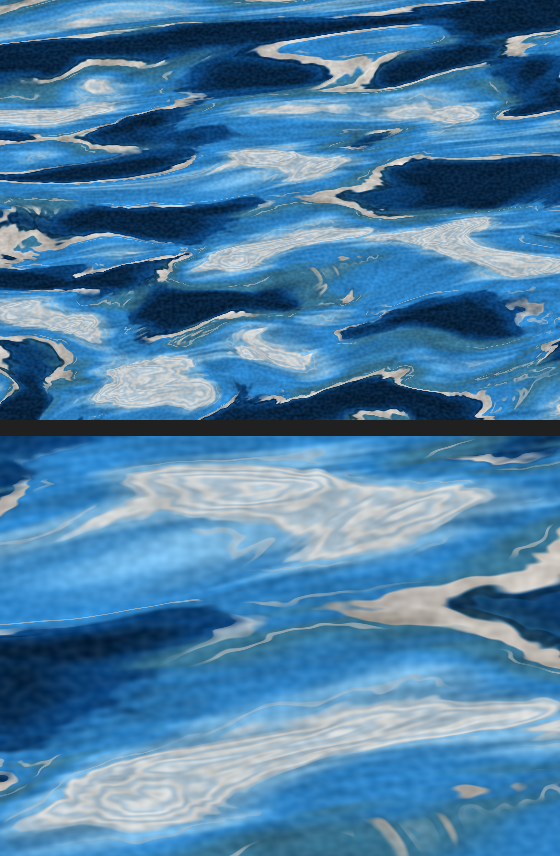
Top: the whole. Bottom: its middle third, enlarged.
Give the GLSL for this texture, as a Shadertoy shader.

```glsl
float hash(vec2 p) {
    vec3 q = fract(p.xyx * vec3(0.1031, 0.1030, 0.0973));
    q += dot(q, q.yzx + 33.33);
    return fract((q.x + q.y) * q.z);
}

float cornerSlope(vec2 cell, vec2 offset) {
    float angle = 6.2832 * hash(cell + 57.0);
    return dot(vec2(cos(angle), sin(angle)), offset);
}

// Gradient noise, roughly -0.7 to 0.7
float noise(vec2 p) {
    vec2 i = floor(p), f = fract(p), e = vec2(1.0, 0.0);
    vec2 u = f * f * f * (f * (f * 6.0 - 15.0) + 10.0);
    float low = mix(cornerSlope(i, f), cornerSlope(i + e, f - e), u.x);
    float high = mix(cornerSlope(i + e.yx, f - e.yx), cornerSlope(i + 1.0, f - 1.0), u.x);
    return mix(low, high, u.y);
}

// Wave coordinates: flat and dense far away, rounder near the bottom
vec2 wavePlane(vec2 uv) {
    float y = uv.y - 0.11 * (uv.x - 0.67);
    vec2 q = vec2((uv.x - 0.67) * mix(3.0, 1.7, uv.y), y * (7.0 + 2.2 * y));
    q += 0.55 * vec2(noise(q * 0.8 + 11.3), noise(q * 0.9 + 37.1));
    q += mix(0.24, 0.06, uv.y) * vec2(noise(q * 2.3 + 5.7), noise(q * 2.1 + 71.9));
    return q;
}

// Swell slope in units of its own spread
float swell(vec2 q) {
    float sum = 0.0, amp = 1.0;
    for (int i = 0; i < 3; i++) {
        sum += amp * noise(q + 19.4);
        q = mat2(1.75, 0.3, -0.3, 1.75) * q + 8.3;
        amp *= 0.32;
    }
    return sum / 0.265;
}

void mainImage(out vec4 fragColor, in vec2 fragCoord) {
    vec2 uv = fragCoord / iResolution.y;
    vec2 q = wavePlane(uv);
    float z = swell(q);

    // Broad shaded trough at the upper left
    vec2 trough = (uv - vec2(0.3, 0.9)) / vec2(0.5, 0.08);
    z -= 1.1 * exp(-dot(trough, trough));

    // Fine ripples fray the contours, more so nearby
    float fray = noise(q * vec2(6.0, 3.5)) + 0.6 * noise(q * vec2(13.0, 7.0) + 4.0);
    fray += 0.4 * noise(q * vec2(24.0, 14.0) + 31.0);
    float streak = noise(q * vec2(1.6, 5.0) + 23.0);
    float thread = noise(q * vec2(4.0, 13.0) + 47.0);
    float frayed = z + fray * mix(0.48, 0.16, uv.y);

    // Reflected sky, from shadow to bright haze
    vec3 color = mix(vec3(0.03, 0.14, 0.25), vec3(0.05, 0.27, 0.49), smoothstep(-1.25, -0.65, z + 0.2 * fray));
    color = mix(color, vec3(0.18, 0.51, 0.77), smoothstep(-0.56, -0.26, frayed + 0.2 * streak));
    color = mix(color, vec3(0.43, 0.65, 0.80), smoothstep(0.35, 1.0, z + 0.5 * streak + 0.3 * thread));

    // Grey-teal patches along the flanks of the troughs
    float flank = smoothstep(-0.9, -0.5, z) * (1.0 - smoothstep(0.0, 0.5, z));
    float patches = smoothstep(-0.05, 0.15, noise(q * vec2(0.9, 0.7) + 63.0) + 0.4 * streak + 0.2 * thread);
    color = mix(color, vec3(0.21, 0.42, 0.52), 0.9 * flank * patches);
    color *= 1.0 + 0.18 * streak + 0.20 * thread + 0.14 * fray;

    // Cloud pools with concentric rings
    float ring = 0.5 + 0.5 * sin(frayed * 24.0 + 3.0 * streak);
    vec3 cloud = mix(vec3(0.82, 0.82, 0.81), vec3(0.55, 0.67, 0.76), 0.65 * ring);
    color = mix(color, cloud + 0.1 * fray, 0.95 * smoothstep(1.02, 1.14, frayed));
    float halo = smoothstep(0.06, 0.02, abs(frayed - 0.84));
    color = mix(color, cloud, 0.6 * halo * smoothstep(-0.1, 0.15, streak));

    // Broken pale rims where troughs meet the sky
    float presence = smoothstep(-0.14, 0.08, noise(q * vec2(1.3, 1.1) + 91.0) + 0.15 * fray);
    float width = 0.05 + 0.14 * presence;
    float rim = smoothstep(width, width * 0.6, abs(frayed + 0.46)) * presence;
    color = mix(color, vec3(0.79, 0.75, 0.71) + 0.25 * fray, 0.92 * rim);

    // Dark inner lip and a thin second glint beside the rims
    float lip = smoothstep(0.07, 0.02, abs(frayed + 0.69)) * presence;
    color *= 1.0 - 0.35 * lip;
    float glint = smoothstep(0.05, 0.02, abs(frayed + 0.12)) * smoothstep(0.0, 0.2, streak);
    color = mix(color, vec3(0.74, 0.74, 0.73), 0.65 * glint);

    // Faint surface grain
    color += 0.07 * noise(uv * vec2(110.0, 150.0));
    fragColor = vec4(clamp(color, 0.0, 1.0), 1.0);
}
```
